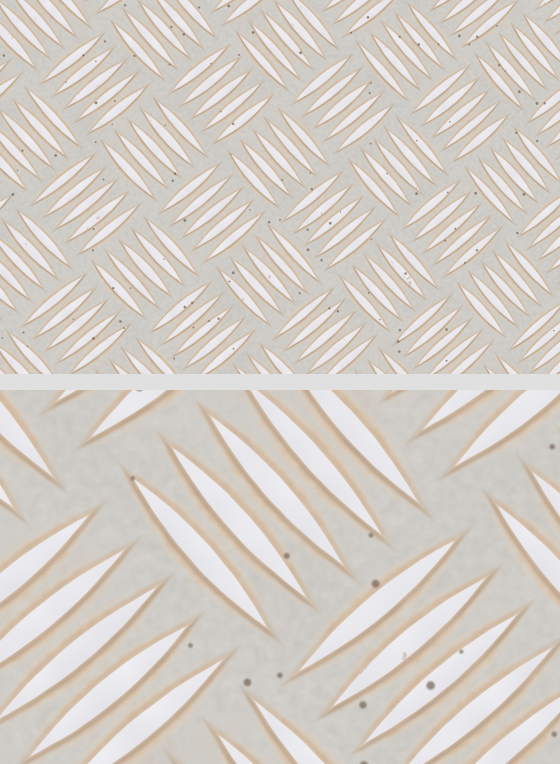
Top, the full canvas; bottom, a detail of the centre.
Write a WebGL 2 fragment shader that draws this texture.

```glsl
#version 300 es
precision highp float;
// Worn metal tread plate: five-bar groups of raised lenses in a slightly tilted basket pattern.
uniform vec2 u_resolution;
out vec4 outColor;

#define BAR_STEP 0.193     // distance between bars in a group
#define BAR_HALF_LEN 0.40  // bright face, half length
#define BAR_HALF_WID 0.044 // bright face, half width
#define FLANK_LEN 0.435    // tan flank, half length
#define FLANK_WID 0.078    // tan flank, half width
#define TILT 0.017         // perspective shrink per column
#define WEAR 0.42          // noise level above which the faces are chipped
#define PIT_CHANCE 0.05    // share of grid cells holding a dark pit

const vec3 GROUND = vec3(0.81, 0.80, 0.78);
const vec3 GRIME  = vec3(0.78, 0.73, 0.69);
const vec3 WARM   = vec3(0.85, 0.81, 0.75);
const vec3 TAN    = vec3(0.86, 0.76, 0.66);
const vec3 BROWN  = vec3(0.70, 0.62, 0.54);
const vec3 FACE   = vec3(0.91, 0.91, 0.93);
const vec3 PIT    = vec3(0.47, 0.41, 0.36);

vec2 hash2(vec2 p) {
  vec3 q = fract(p.xyx * vec3(0.1031, 0.1030, 0.0973));
  q += dot(q, q.yzx + 33.33);
  return fract((q.xx + q.yz) * q.zy);
}

float corner(vec2 cell, vec2 offset) {
  return dot(hash2(cell) * 2.0 - 1.0, offset);
}

// Gradient noise, about -0.7 to 0.7
float noise(vec2 p) {
  vec2 i = floor(p), f = fract(p), s = f * f * f * (f * (f * 6.0 - 15.0) + 10.0);
  vec2 e = vec2(1.0, 0.0);
  return mix(mix(corner(i, f), corner(i + e, f - e), s.x),
             mix(corner(i + e.yx, f - e.yx), corner(i + 1.0, f - 1.0), s.x), s.y);
}

float fbm(vec2 p) {
  float sum = 0.0, amp = 1.0;
  for (int i = 0; i < 4; i++) {
    sum += amp * noise(p);
    p = mat2(1.6, 1.2, -1.2, 1.6) * p + 17.3;
    amp *= 0.55;
  }
  return sum;
}

// Lens along x, as an approximate signed distance
float lens(vec2 p, float halfLen, float halfWid) {
  float t = p.x / halfLen;
  return abs(p.y) - halfWid * (1.0 - t * t);
}

// Canvas position to lattice position, with mild perspective
vec2 toLattice(vec2 p) {
  vec2 column = vec2(0.3465, -0.0148) - TILT * p;
  vec2 row = vec2(0.025, 0.3223);
  return inverse(mat2(column, row)) * (p - vec2(0.256, 0.7754));
}

// Sparse round pits, one at most per grid cell
float pits(vec2 p) {
  vec2 g = p * 38.0, cell = floor(g), h = hash2(cell + 91.0), k = hash2(cell + 47.0);
  float radius = 0.06 + 0.09 * k.y;
  float d = length(fract(g) - 0.2 - 0.6 * h) - radius;
  return step(k.x, PIT_CHANCE) * smoothstep(0.07, -0.07, d);
}

void main() {
  vec2 p = gl_FragCoord.xy / u_resolution.y;
  float aa = 3.2 / u_resolution.y;

  // Diagonal checker cells: even ones run one way, odd ones the other
  vec2 uv = toLattice(p);
  vec2 r = vec2(uv.x + uv.y, uv.y - uv.x);
  vec2 cell = round(r), q = r - cell;
  bool even = mod(cell.x + cell.y, 2.0) < 0.5;
  q = even ? q : q.yx;

  // Nearest of the five bars, each slightly different
  float bar = clamp(round(q.y / BAR_STEP), -2.0, 2.0);
  vec2 vary = hash2(cell * 7.0 + bar * 3.1 + 60.0);
  vec2 b = vec2(q.x, q.y - bar * BAR_STEP);
  float grain = fbm(p * 90.0), blotch = fbm(p * 7.0);
  float ragged = 0.006 * noise(p * 45.0);
  float flank = lens(b, FLANK_LEN, FLANK_WID) + ragged;
  vec2 onFace = b - vec2(0.012 * (vary.x - 0.5), 0.004);
  float face = lens(onFace, BAR_HALF_LEN + 0.02 * (vary.x - 0.5),
                    BAR_HALF_WID + 0.008 * (vary.y - 0.5)) + 0.5 * ragged;

  // Ground with stains and grain
  vec3 color = mix(GROUND, GRIME, smoothstep(0.25, 0.9, blotch + 0.5 * grain) * 0.8);
  color += 0.02 * blotch + 0.035 * grain;

  // Warm halo and tan flanks
  color = mix(color, WARM, 0.75 * smoothstep(0.03, -0.005, flank + 0.012 * grain));
  float tan1 = smoothstep(0.012, -0.018, flank + 0.012 * grain);
  color = mix(color, TAN + 0.03 * grain, 0.9 * tan1);

  // Brown line below each face, fainter above
  float side = mix(0.3, 0.85, smoothstep(0.01, -0.01, b.y));
  float line = exp(-pow((face - 0.012) / 0.011, 2.0));
  color = mix(color, BROWN, side * line * (0.8 + 0.5 * noise(p * 30.0)));

  // Bright faces with chips showing the metal
  vec3 shine = FACE + 0.03 * noise(p * 25.0) + 0.25 * onFace.y * vec3(1.0, 1.0, 0.9);
  float chips = fbm(p * 48.0) + 0.55 * noise(p * 6.0 + 5.0) + 0.3 * (vary.y - 0.6);
  float worn = smoothstep(WEAR, WEAR + 0.12, chips - 0.2);
  shine = mix(shine, mix(GRIME, TAN, vary.x), 0.75 * worn);
  color = mix(color, shine, smoothstep(aa, -aa, face));

  // Pits over everything
  color = mix(color, PIT, 0.75 * pits(p));
  outColor = vec4(clamp(color, 0.0, 1.0), 1.0);
}
```
